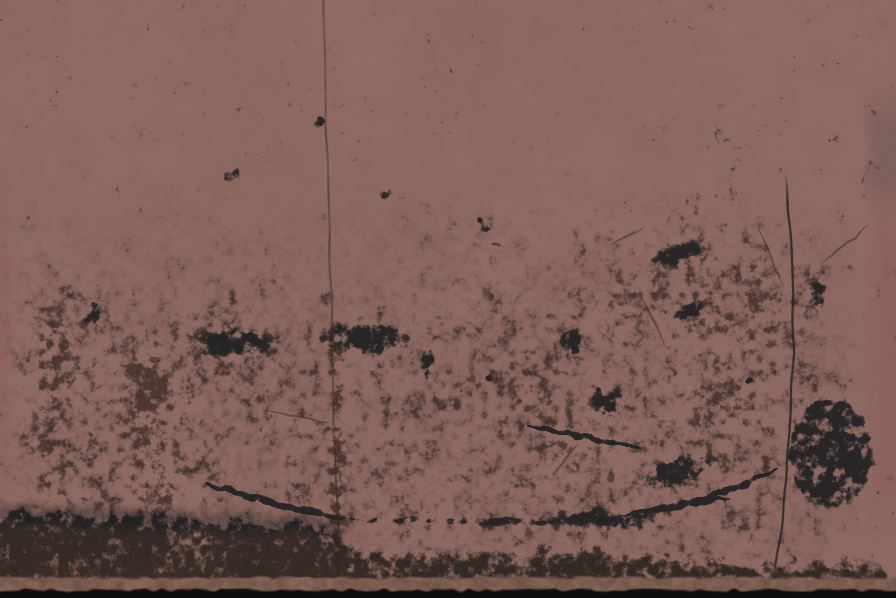
Write a Shadertoy shader that draws this texture.

```glsl
// Weathered pink-brown painted wall: soot smudges, skid marks, cracks and a grimy base.
const vec3 PAINT = vec3(.56, .418, .387);
const vec3 WORN = vec3(.42, .315, .295);
const vec3 RED_EDGE = vec3(.56, .37, .35);
const vec3 MAUVE_EDGE = vec3(.45, .35, .36);
const vec3 SOOT = vec3(.105, .115, .12);
const vec3 GRIME = vec3(.21, .16, .13);
const vec3 LEDGE = vec3(.48, .36, .31);
const float GRIT_SCALE = 85.;
const float BLOTCH_SCALE = 22.;
const float GRIT_SOFTNESS = .11;
const float SMEAR_TILT = .2;
const float LEDGE_TOP = .034;
const float GAP_TOP = .013;

// Smudges: centre, radii
const vec4 SMUDGES[11] = vec4[11](
    vec4(.395, .424, .065, .024), vec4(.61, .436, .072, .03),
    vec4(.156, .478, .014, .024), vec4(.715, .395, .01, .03),
    vec4(.957, .43, .016, .022), vec4(1.016, .33, .031, .027),
    vec4(1.133, .576, .042, .018), vec4(1.146, .48, .034, .014),
    vec4(1.367, .508, .016, .024), vec4(1.14, .213, .062, .025),
    vec4(1.016, .131, .09, .017));
// Strokes: start, end
const vec4 SKIDS[6] = vec4[6](
    vec4(.885, .288, 1.07, .252), vec4(.345, .192, .48, .152),
    vec4(.43, .162, .575, .133), vec4(.585, .13, .99, .127),
    vec4(1.04, .138, 1.22, .168), vec4(1.15, .156, 1.3, .213));
const vec4 SCRATCHES[6] = vec4[6](
    vec4(1.07, .512, 1.115, .42), vec4(1.02, .59, 1.08, .62),
    vec4(1.27, .62, 1.312, .52), vec4(1.377, .56, 1.455, .623),
    vec4(.44, .316, .547, .293), vec4(.93, .21, .967, .258));
// Flecks: centre, radius
const vec3 FLECKS[8] = vec3[8](
    vec3(.807, .623, .012), vec3(.83, .59, .009), vec3(.645, .674, .014),
    vec3(1.133, .8, .008), vec3(.82, .367, .008), vec3(.387, .707, .019),
    vec3(.535, .795, .014), vec3(1.255, .367, .009));

float hash(vec2 cell) {
    uvec2 q = uvec2(ivec2(cell)) * uvec2(1597u, 3812u);
    uint n = (q.x ^ (q.y + 7919u)) * 747796u + q.y * 2891u;
    n = (n ^ (n >> 15)) * 739391u;
    n = (n ^ (n >> 13)) * 277803u;
    return float((n ^ (n >> 16)) & 65535u) / 65535.;
}

float noise(vec2 p) {
    vec2 i = floor(p), f = fract(p);
    f = f * f * (3. - 2. * f);
    return mix(mix(hash(i), hash(i + vec2(1, 0)), f.x),
               mix(hash(i + vec2(0, 1)), hash(i + vec2(1, 1)), f.x), f.y);
}

float fbm(vec2 p) {
    float sum = 0., amp = .46;
    for (int i = 0; i < 4; i++) {
        sum += amp * noise(p);
        p = mat2(1.6, 1.2, -1.2, 1.6) * p + 7.3;
        amp *= .6;
    }
    return sum;
}

float fade(float a, float b, float v) { return 1. - smoothstep(a, b, v); }

// Soft window between lo and hi
float span(float lo, float hi, float soft, float v) {
    return smoothstep(lo - soft, lo + soft, v) * fade(hi - soft, hi + soft, v);
}

// Line that thins out towards both ends
float stroke(vec2 p, vec4 s, float width) {
    vec2 d = s.zw - s.xy;
    float t = clamp(dot(p - s.xy, d) / dot(d, d), 0., 1.);
    float w = width * (.25 + 3. * t * (1. - t));
    return fade(.2 * w, w, length(p - s.xy - d * t));
}

float crack(float offset, float width) {
    return fade(width, width + 1.5 / iResolution.y, abs(offset));
}

void mainImage(out vec4 fragColor, in vec2 fragCoord) {
    vec2 p = fragCoord / iResolution.xy * vec2(1.5, 1);
    float fine = fbm(p * GRIT_SCALE), cloud = fbm(p * 5. + 31.);
    float grit = mix(fine, fbm(p * BLOTCH_SCALE + 11.), .3);
    float mottle = smoothstep(.35, .7, grit);
    vec2 rough = p + .012 * (vec2(noise(p * 60.), noise(p * 60. + 50.)) - .5);

    // Paint, tinted at both sides
    vec3 col = PAINT * (.92 + .06 * cloud + .1 * fine);
    float sides = fade(.005, .025, rough.x) + smoothstep(1.44, 1.48, rough.x);
    col = mix(col, RED_EDGE, .55 * sides * span(.15, .67, .08, p.y));
    col = mix(col, MAUVE_EDGE, .6 * smoothstep(1.44, 1.475, rough.x) * span(.67, .82, .05, p.y));

    // Worn areas and vertical stains
    float wear = span(.05, .56, .18, p.y) * span(.03, 1.4, .06, p.x);
    float stain = .17 * span(.225, .285, .025, rough.x) * span(.16, .42, .04, p.y);
    stain += .28 * span(.556, .573, .008, rough.x) * span(.06, .42, .04, p.y);
    stain += .13 * fade(0., .035, abs(rough.x - .057 - .09 * p.y)) * span(.18, .5, .06, p.y);
    float patches = fade(0., .24, length((p - vec2(1.18, .56)) * vec2(.8, 1.3)));
    float density = .1 + wear * (.02 + .33 * cloud) + stain + .12 * patches;
    col = mix(col, WORN, min((.16 + wear * (.25 + .7 * cloud) + 2. * stain) * mottle, .8));

    // Smudges, flecks and skid marks
    float marks = 0.;
    for (int i = 0; i < 11; i++) {
        vec2 d = rough - SMUDGES[i].xy;
        d.y -= SMEAR_TILT * d.x * step(1.1, SMUDGES[i].x);
        marks = max(marks, .66 * fade(.1, 1.75, length(d / SMUDGES[i].zw)));
    }
    for (int i = 0; i < 8; i++)
        marks = max(marks, .58 * fade(.2, 1.2, length(rough - FLECKS[i].xy) / FLECKS[i].z));
    for (int i = 0; i < 6; i++) {
        marks = max(marks, (i == 3 ? .42 : .72) * stroke(mix(p, rough, .6), SKIDS[i], .011));
        col = mix(col, GRIME, .5 * stroke(mix(p, rough, .3), SCRATCHES[i], .003));
    }

    // Streaked oval print
    vec2 oval = (mix(p, rough, .5) - vec2(1.391, .242)) / vec2(.074, .097);
    float streak = noise(vec2(p.x * 9., (p.y + .15 * p.x) * 110.));
    marks = max(marks, fade(.85, 1.06, length(oval)) * (.47 + .2 * streak + .07 * oval.y));
    density = max(density, density * .4 + marks);
    float soot = smoothstep(-GRIT_SOFTNESS, GRIT_SOFTNESS, grit - .85 + .7 * density);
    float sooty = smoothstep(.1, .45, marks);
    col = mix(col, mix(GRIME, SOOT, sooty), mix(.68, .88, sooty) * soot);

    // Long cracks
    float left = p.x - mix(.568, .541, p.y) + .004 * (noise(p.yy * 14.) - .5);
    float right = p.x - 1.328 + .185 * (p.y - .45) * (p.y - .45) + .004 * (noise(p.yy * 17.) - .5);
    col = mix(col, GRIME, .7 * crack(left, .0005) * (.4 + .6 * noise(p.yy * 25.)));
    col = mix(col, SOOT, .75 * crack(right, .0007) * span(.04, .69, .03, p.y));

    // Grime band, deepest at the left
    float deep = fade(.5, .62, p.x);
    float top = mix(mix(.08, .06, smoothstep(1., 1.2, p.x)), .15 - .04 * p.x, deep);
    float band = fade(-.025, .022, rough.y - top) * fade(1.47, 1.5, p.x);
    float cover = smoothstep(-.15, .15, grit - .85 + band * mix(.47, .52, deep));
    float rim = deep * span(.13, .155, .016, rough.y + .04 * p.x);
    cover = max(cover, .8 * rim * mix(.5, 1., mottle));
    col = mix(col, mix(GRIME, SOOT, min(rim + .6 * cloud, 1.)), .92 * cover);

    // Ledge and dark gap
    float edge = p.y + .006 * (noise(p * 70.) - .5);
    col = mix(col, LEDGE * (.75 + .5 * grit), fade(LEDGE_TOP - .003, LEDGE_TOP + .003, edge));
    col = mix(col, SOOT * .5, fade(GAP_TOP - .003, GAP_TOP + .003, edge));
    fragColor = vec4(col, 1);
}
```
